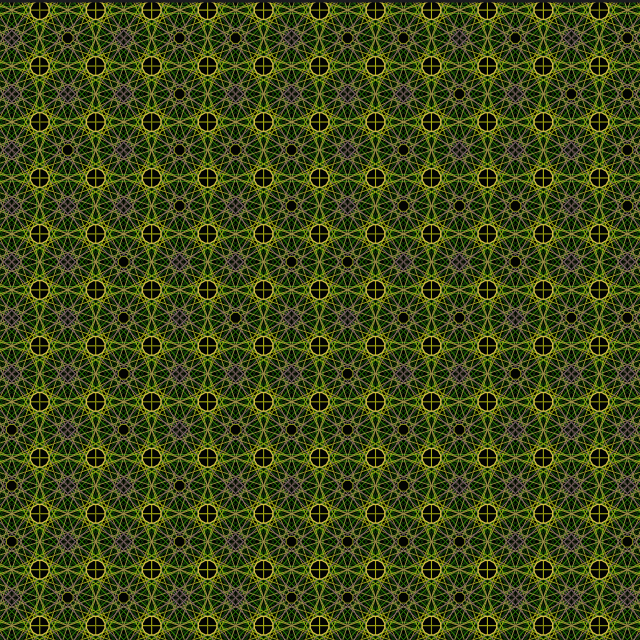
Reproduce this pattern procedurally as a Shadertoy shader.

```glsl
// Lattice of fine straight lines in green, mauve, tan and yellow on black.
// Each family p*x + q*y = c repeats on a square grid; the lines weave around
// dark twelve-sided holes with a cross, and small holes between them.

const float PERIOD = 0.08744;             // cell size, in canvas heights
const vec2  ORIGIN = vec2(0.4993, 0.4596); // centre of one large hole
const float LINE_WIDTH = 0.0145;          // in cells
const float UNDER_WIDTH = 0.0125;
const float RING_WIDTH = 0.022;
const float CROSS_WIDTH = 0.020;
const float HOLE_RADIUS = 0.165;
const float SMALL_RADIUS = 0.095;
const float SMALL_RING_SHARE = 0.48;      // share of small holes ringed yellow
const float TOP_STRIP = 0.004;            // height of the dark top edge

const vec3 BLACK  = vec3(0.010, 0.015, 0.008);
const vec3 FOREST = vec3(0.08, 0.27, 0.03);
const vec3 GREEN  = vec3(0.20, 0.52, 0.03);
const vec3 MAUVE  = vec3(0.50, 0.39, 0.43);
const vec3 TAN    = vec3(0.62, 0.53, 0.36);
const vec3 YELLOW = vec3(0.69, 0.70, 0.08);
const vec3 AMBER  = vec3(0.84, 0.75, 0.28);
const vec3 STRIP  = vec3(0.11, 0.11, 0.12);

const float TAU = 6.283185;

float hash(vec2 p) {
    vec3 q = fract(vec3(p.xyx) * 0.1031);
    q += dot(q, q.yzx + 33.33);
    return fract((q.x + q.y) * q.z);
}

// Distance to the repeated lines dot(n, p) = +-c (mod 1)
float lineFamily(vec2 p, vec2 n, float c) {
    float t = dot(p, n);
    return abs(abs(t - round(t)) - c) / length(n);
}

// The same family mirrored and turned to all its directions
float lineStar(vec2 p, vec2 n, float c) {
    vec2 m = vec2(n.x, -n.y);
    float d = min(lineFamily(p, n, c), lineFamily(p, m, c));
    return min(d, min(lineFamily(p, n.yx, c), lineFamily(p, m.yx, c)));
}

float polygon(vec2 p, float sides, float turn, float radius) {
    float sector = TAU / sides;
    float a = mod(atan(p.y, p.x) + turn + 0.5 * sector, sector) - 0.5 * sector;
    return length(p) * cos(a) - radius;
}

// Pixel coverage of the inside, and of a stroke around the zero line
float fill(float d, float px) { return clamp(0.5 - d / px, 0.0, 1.0); }
float stroke(float d, float width, float px) {
    return fill(abs(d) - 0.5 * width, px);
}

void mainImage(out vec4 fragColor, in vec2 fragCoord) {
    vec2 uv = fragCoord / iResolution.y;
    float px = 1.0 / (iResolution.y * PERIOD);
    vec2 p = (uv - ORIGIN) / PERIOD;
    vec2 large = p - round(p);
    vec2 small = fract(p) - 0.5;
    float chance = hash(floor(p) + 71.0);

    // Green underlayer
    vec3 col = BLACK;
    col = mix(col, FOREST, stroke(lineStar(p, vec2(3, 2), 0.5), UNDER_WIDTH, px));
    col = mix(col, FOREST, stroke(lineStar(p, vec2(2, 1), 0.37), UNDER_WIDTH, px));
    col = mix(col, GREEN, stroke(lineStar(p, vec2(1, 0), 0.06), LINE_WIDTH, px));
    col = mix(col, GREEN, stroke(lineStar(p, vec2(1, 1), 0.25), LINE_WIDTH, px));

    // Pale lines, turning yellow towards the large holes
    float away = smoothstep(0.20, 0.52, length(large));
    col = mix(col, mix(YELLOW, TAN, away),
              stroke(lineStar(p, vec2(2, 1), 0.5), LINE_WIDTH, px));
    col = mix(col, mix(YELLOW, TAN, 0.7 * away),
              stroke(lineStar(p, vec2(3, 1), 0.5), LINE_WIDTH, px));
    col = mix(col, MAUVE, stroke(lineStar(p, vec2(1, 1), 0.14), LINE_WIDTH, px));

    // Small holes: yellow octagons, or mauve diamonds with crossing lines
    bool ringed = chance < SMALL_RING_SHARE;
    float hole = ringed ? polygon(small, 8.0, 0.0, SMALL_RADIUS)
                        : polygon(small, 4.0, TAU / 8.0, SMALL_RADIUS);
    float diagonals = abs(abs(small.x) - abs(small.y)) * sqrt(0.5);
    float crossing = ringed ? 0.0 : stroke(diagonals, LINE_WIDTH, px);
    col = mix(col, BLACK, (ringed ? 1.0 : 0.6) * fill(hole, px));
    col = mix(col, MAUVE, crossing * fill(hole - SMALL_RADIUS, px));
    col = mix(col, ringed ? YELLOW : MAUVE, 0.85 * stroke(hole, LINE_WIDTH, px));

    // Large holes with cross and rim
    float disc = polygon(large, 12.0, 0.0, HOLE_RADIUS);
    float inside = fill(disc, px);
    float arms = min(abs(large.x), abs(large.y));
    float glow = 0.8 + 0.2 * hash(round(p) + 19.0);
    col = mix(col, BLACK, inside);
    col = mix(col, YELLOW, glow * inside * stroke(arms, CROSS_WIDTH, px));
    col = mix(col, AMBER, stroke(disc, RING_WIDTH, px));

    // Dark strip along the top edge
    float strip = fill((1.0 - TOP_STRIP - uv.y) / PERIOD, px);
    fragColor = vec4(mix(col, STRIP, strip), 1.0);
}
```
